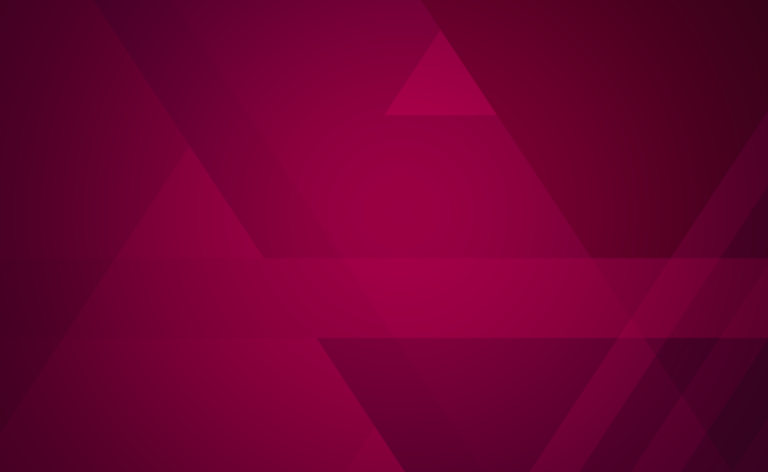
Reproduce this background procedurally as a Shadertoy shader.

```glsl
// Crimson backdrop of translucent triangles, a level band and slanted stripes around a soft glow.

const float SLANT = 0.66;               // horizontal run per unit of height
const vec2 GLOW_CENTRE = vec2(0.85, 0.55);

// Smooth step from 0 to 1 as value passes edge, softened on both sides.
float above(float value, float edge, float soft) {
    return smoothstep(edge - soft, edge + soft, value);
}

// Smooth mask of the interval from low to high.
float between(float value, float low, float high, float soft) {
    return above(value, low, soft) * (1.0 - above(value, high, soft));
}

// Scales the brightness inside a mask.
float tone(float brightness, float mask, float amount) {
    return brightness * (1.0 + amount * mask);
}

// Crimson ramp; hueShift leans to violet when positive, to red when negative.
vec3 crimson(float brightness, float hueShift) {
    float green = 0.01 * (1.0 - smoothstep(0.2, 0.3, brightness));
    return vec3(brightness, green, 0.036 + 0.375 * brightness + hueShift);
}

void mainImage(out vec4 fragColor, in vec2 fragCoord) {
    vec2 p = fragCoord / iResolution.y;
    float soft = max(0.003, 1.0 / iResolution.y);
    float depth = 1.0 - p.y;

    // Slanted axes: constant along falling and along rising lines
    float falling = p.x - SLANT * depth;
    float rising = p.x + SLANT * depth;

    // Half planes shared by the panels
    float rightOfLeftEdge = above(falling, 0.198, soft);
    float leftSide = 1.0 - rightOfLeftEdge;
    float farRight = above(falling, 0.892, soft);
    float innerRight = above(falling, 0.365, 2.0 * soft);
    float bandRows = between(depth, 0.547, 0.716, soft);
    float band = bandRows * rightOfLeftEdge;
    float upper = 1.0 - above(depth, 0.547, soft);
    float lower = above(depth, 0.716, soft);

    // Radial glow
    vec2 fromGlow = p - GLOW_CENTRE;
    float glowDistance = length(fromGlow);
    float brightness = 0.18 + 0.42 * exp(-2.2 * dot(fromGlow, fromGlow));

    // Light sheet: the left side and the band join without a seam
    float leftSheet = leftSide * mix(0.45, 1.0, above(rising, 0.606, soft));
    float sheetAmount = mix(0.08, 0.23, smoothstep(0.15, 0.7, glowDistance));
    brightness = tone(brightness, leftSheet + band, sheetAmount);
    brightness = tone(brightness, leftSide * above(rising, 1.39, soft), 0.05);

    // Darker panels
    float dimLeft = (1.0 - innerRight) * mix(rightOfLeftEdge, 1.0, bandRows);
    brightness = tone(brightness, dimLeft, -0.035);
    brightness = tone(brightness, farRight * (1.0 - 0.6 * band), -0.13);
    brightness = tone(brightness, lower * rightOfLeftEdge, -0.07);

    // Small triangle near the top
    float triangle = (1.0 - farRight) * above(rising, 0.975, soft)
                   * (1.0 - above(depth, 0.244, soft));
    brightness = tone(brightness, triangle, 0.16);

    // Rising stripes at the right, fainter where they cross the band
    for (int i = 0; i < 3; i++) {
        float start = 1.782 + 0.215 * float(i);
        float stripe = between(rising, start, start + 0.105, soft);
        brightness = tone(brightness, stripe * (1.0 - 0.5 * band), 0.22 - 0.03 * float(i));
    }

    // Violet at the upper middle, pure red beyond the right edge
    float violet = 0.015 * upper * rightOfLeftEdge * (1.0 - farRight)
                 * smoothstep(0.25, 0.6, glowDistance);
    float violetLow = 0.01 * lower * rightOfLeftEdge;
    float red = 0.022 * farRight * upper * (1.0 - above(rising, 1.782, soft));
    fragColor = vec4(crimson(brightness, violet + violetLow - red), 1.0);
}
```
